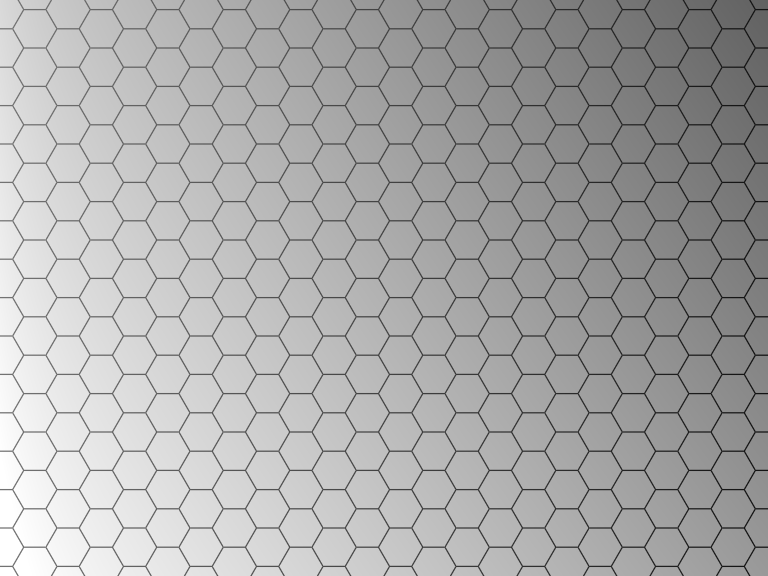
Reproduce this pattern procedurally as a Shadertoy shader.

```glsl
// Flat-topped hexagon mesh of thin dark lines over a diagonal grey gradient.

const float ROWS = 15.0;            // hexagons down the canvas
const float LINE_WIDTH = 0.033;     // in hexagon heights
const vec2 LATTICE = vec2(1.7320508, 1.0);

// Offset from the centre of the nearest hexagon of unit height.
vec2 hexOffset(vec2 p) {
    vec2 a = (fract(p / LATTICE) - 0.5) * LATTICE;
    vec2 b = (fract(p / LATTICE + 0.5) - 0.5) * LATTICE;
    return dot(a, a) < dot(b, b) ? a : b;
}

// Distance from a point inside a unit-height hexagon to its border.
float hexBorder(vec2 offset) {
    vec2 q = abs(offset);
    return 0.5 - max(q.y, dot(q, vec2(0.8660254, 0.5)));
}

// Share of a pixel covered by a line, also valid for sub-pixel widths.
float lineCoverage(float dist, float width, float pixel) {
    float upper = min(dist + 0.5 * pixel, 0.5 * width);
    float lower = max(dist - 0.5 * pixel, -0.5 * width);
    return clamp((upper - lower) / pixel, 0.0, 1.0);
}

// Bright lower left fading to a dark upper right, with a glow at the left.
float fillShade(vec2 uv) {
    float slope = 0.99 - 0.39 * uv.x - 0.19 * uv.y - 0.03 * uv.x * uv.y;
    return min(slope + 0.05 * exp(-uv.x / 0.06), 1.0);
}

// Lines darken from left to right.
float lineShade(float x) {
    return mix(0.45, 0.07, x);
}

void mainImage(out vec4 fragColor, in vec2 fragCoord) {
    vec2 uv = fragCoord / iResolution.xy;
    float pixel = ROWS / iResolution.y;

    // The canvas centre sits on the middle of a slanted edge.
    vec2 p = (fragCoord - 0.5 * iResolution.xy) * pixel + 0.25 * LATTICE;

    float dist = hexBorder(hexOffset(p));
    float line = lineCoverage(dist, LINE_WIDTH, pixel);
    float shade = mix(fillShade(uv), lineShade(uv.x), line);
    fragColor = vec4(vec3(shade), 1.0);
}
```
